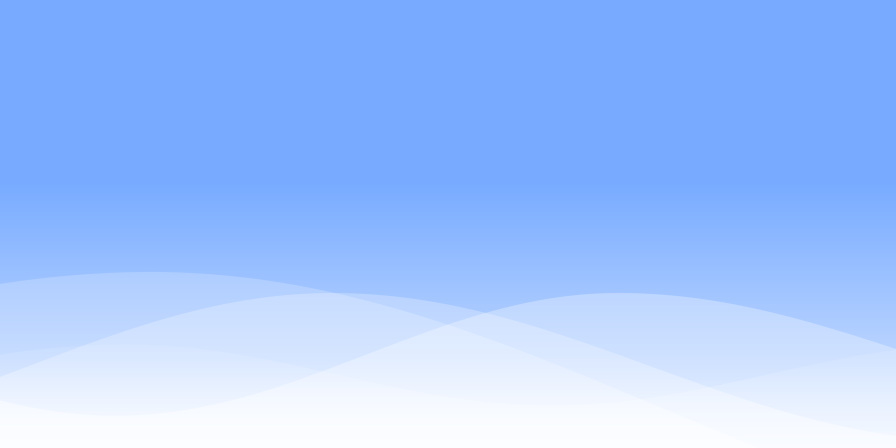
Reproduce this background procedurally as a Shadertoy shader.

```glsl
// A clear blue sky that pales toward the ground, with four translucent
// white hills overlapping along the lower part. Each hill is a cosine
// crest with its own stretch on either side, blended over the sky.

// Height of a hill at x: crest position, half amplitude and the
// angular frequencies to the left and right of the crest.
float hillHeight(float x, vec2 crest, float amplitude, vec2 frequency) {
    float offset = x - crest.x;
    float angle = offset * (offset < 0.0 ? frequency.x : frequency.y);
    return crest.y - amplitude * (1.0 - cos(angle));
}

// Lays a white veil below the hill line, denser toward the ground.
vec3 addHill(vec3 color, vec2 uv, float height, float opacity) {
    float pixel = 1.0 / iResolution.y;
    float coverage = smoothstep(-0.7 * pixel, 0.7 * pixel, height - uv.y);
    float density = opacity + 0.22 * smoothstep(0.22, 0.0, uv.y);
    return mix(color, vec3(1.0), coverage * density);
}

void mainImage(out vec4 fragColor, in vec2 fragCoord) {
    vec2 uv = fragCoord / iResolution.xy;

    // Sky: flat blue above, fading toward white below
    float haze = 0.74 * clamp((0.59 - uv.y) / 0.59, 0.0, 1.0);
    vec3 color = mix(vec3(0.47, 0.67, 1.0), vec3(1.0), haze);

    // Broad left hill, faint low swell, middle hill, right hill
    color = addHill(color, uv,
        hillHeight(uv.x, vec2(0.169, 0.393), 0.305, vec2(2.5, 2.75)), 0.20);
    color = addHill(color, uv,
        hillHeight(uv.x, vec2(0.14, 0.231), 0.068, vec2(6.0, 6.6)), 0.10);
    color = addHill(color, uv,
        hillHeight(uv.x, vec2(0.371, 0.346), 0.165, vec2(4.6, 4.4)), 0.25);
    color = addHill(color, uv,
        hillHeight(uv.x, vec2(0.69, 0.346), 0.137, vec2(5.6, 4.78)), 0.30);

    fragColor = vec4(color, 1.0);
}
```
